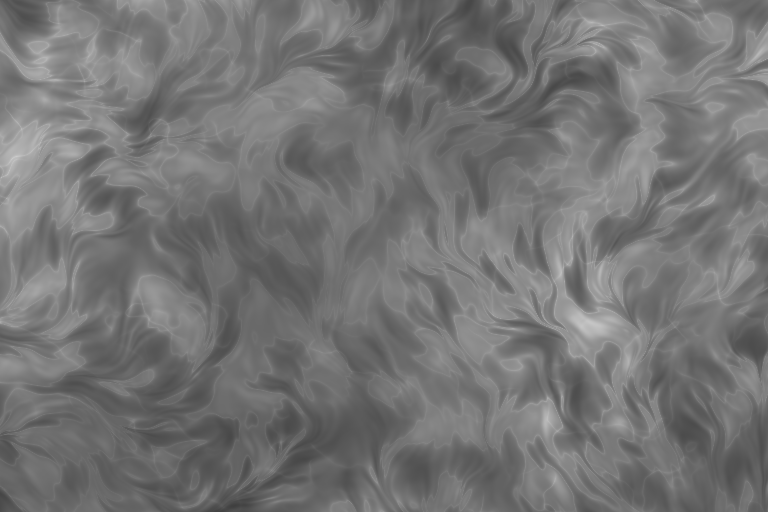
Reproduce this texture procedurally as a WebGL 1 fragment shader.

```glsl
precision highp float;
// Draws pale grey smoke: soft cloud banks combed into many fine, short wisps.
uniform vec2 u_resolution;

#define BASE_GREY 0.418
#define CONTRAST 0.15
#define CLOUD_SCALE 2.2
#define CLOUD_GAIN 5.6
#define WISP_SCALE 17.0
#define WISP_GAIN 7.0
#define WISP_STEP 0.0045
#define FLOW_ANGLE 0.75
#define FLOW_SWING 2.6
#define CREASE_WIDTH 0.022
#define CREASE_GAIN 1.0
#define FILAMENT_GAIN 0.9

const int WISP_STEPS = 18;
const mat2 TURN = mat2(0.8, 0.6, -0.6, 0.8);

float hash(vec2 cell) {
  vec3 h = fract(cell.xyx * vec3(0.1031, 0.1030, 0.0973));
  h += dot(h, h.yzx + 33.33);
  return fract((h.x + h.y) * h.z);
}

float noise(vec2 p) {
  vec2 cell = floor(p);
  vec2 f = p - cell;
  f = f * f * f * (f * (f * 6.0 - 15.0) + 10.0);
  float low = mix(hash(cell), hash(cell + vec2(1.0, 0.0)), f.x);
  float high = mix(hash(cell + vec2(0.0, 1.0)), hash(cell + 1.0), f.x);
  return mix(low, high, f.y);
}

// Five octaves, centred on zero.
float fbm(vec2 p) {
  float sum = 0.0;
  float weight = 0.5;
  for (int i = 0; i < 5; i++) {
    sum += weight * (noise(p) - 0.5);
    p = TURN * p * 2.03 + 17.3;
    weight *= 0.52;
  }
  return sum;
}

// Unit direction in which the smoke is drawn out, with small curls.
vec2 flow(vec2 p) {
  float swing = noise(p * 2.4 + 41.0) - 0.5;
  swing += 0.8 * (noise(TURN * p * 7.0 + 7.0) - 0.5);
  swing += 0.5 * (noise(p * 17.0 + 53.0) - 0.5);
  float angle = FLOW_ANGLE + FLOW_SWING * swing;
  return vec2(cos(angle), sin(angle));
}

// Three sizes of grain, coarse to fine.
float grain(vec2 p) {
  vec2 q = TURN * p * WISP_SCALE;
  float sum = 0.42 * noise(q);
  sum += 0.38 * noise(TURN * q * 2.4 + 9.1);
  sum += 0.44 * noise(q * 5.4 + 23.7);
  return sum - 0.62;
}

// Grain smeared along the curved flow, with a tapered window.
float wisps(vec2 p) {
  float sum = 0.0;
  float total = 0.0;
  for (int i = 0; i < WISP_STEPS; i++) {
    float t = (float(i) + 0.5) / float(WISP_STEPS);
    float weight = t * (1.0 - t);
    sum += weight * grain(p);
    total += weight;
    p += WISP_STEP * flow(p);
  }
  return sum / total;
}

// Short bright strands, frayed by the warp, that fade in and out.
float filaments(vec2 p, vec2 warp) {
  float sum = 0.0;
  vec2 q = TURN * p * vec2(4.0, 6.5) + 3.0 * warp;
  for (int i = 0; i < 3; i++) {
    float strand = 1.0 - abs(2.0 * noise(q + 5.0) - 1.0);
    sum += pow(strand, 7.0) * smoothstep(0.45, 0.9, noise(q * 0.8 + 63.0));
    q = TURN * q * 1.7 + 13.0;
  }
  return sum;
}

void main() {
  vec2 p = gl_FragCoord.xy / u_resolution.y;
  vec2 centre = vec2(0.5 * u_resolution.x / u_resolution.y, 0.6);

  // Cloud banks, folded by a warp
  vec2 warp = vec2(fbm(p * 2.7 + 3.0), fbm(p * 2.7 + 29.0));
  float cloud = fbm(p * CLOUD_SCALE + 1.5 * warp + 11.0);
  float edgeGlow = smoothstep(0.1, 0.8, distance(p, centre)) - 0.45;

  // Wisps and their creases are stronger in some patches than in others
  float patchiness = mix(0.5, 1.5, noise(p * 4.5 + 81.0));
  float wisp = wisps(p + 0.06 * warp);
  float crease = exp(-abs(wisp - 0.05) / CREASE_WIDTH) - 0.2;

  float density = CLOUD_GAIN * cloud + 0.6 * edgeGlow;
  density += patchiness * (WISP_GAIN * wisp + CREASE_GAIN * crease);
  density += FILAMENT_GAIN * filaments(p, warp);

  float grey = BASE_GREY * exp(CONTRAST * density);
  gl_FragColor = vec4(vec3(clamp(grey, 0.0, 1.0)), 1.0);
}
```
